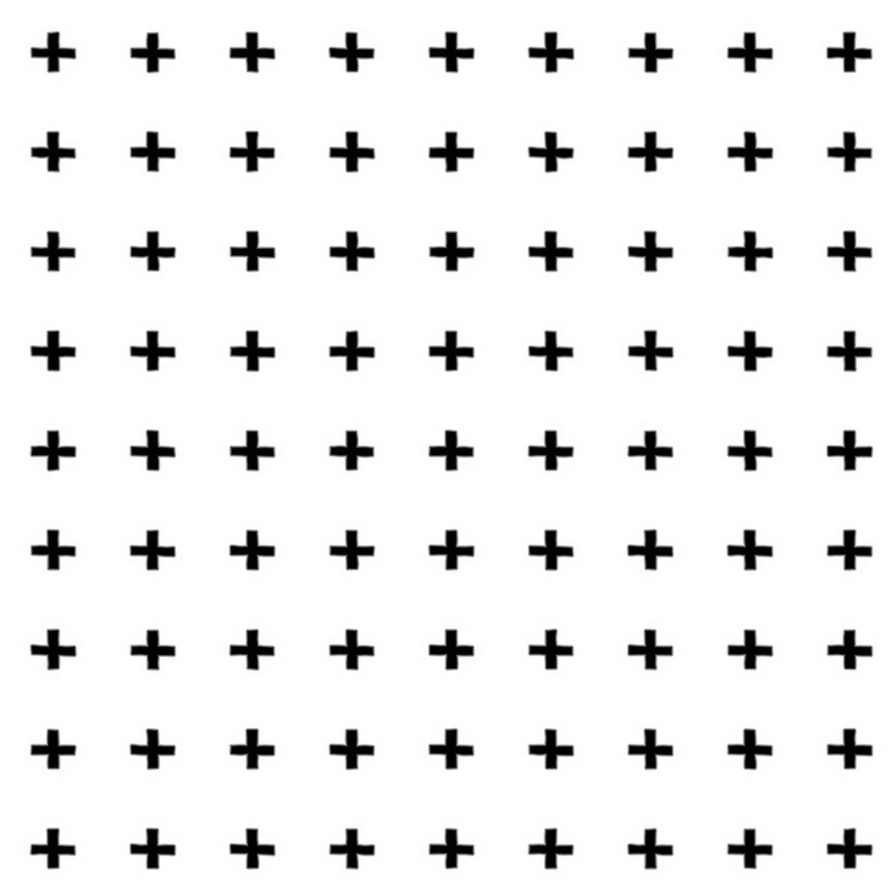
This pattern is drawn by a three.js fragment shader. Its source:

```glsl
varying vec2 vUv;

const float REPEATS = 9.0;                        // crosses across and up
const vec3 PAPER = vec3(1.0);
const vec3 INK = vec3(0.008);

// Lengths below are fractions of one cell
const vec2 CENTER = vec2(0.535, 0.475);
const vec2 BAR_ACROSS = vec2(0.222, 0.049);       // half sizes
const vec2 BAR_UP = vec2(0.057, 0.198);
const float BAR_DROP = 0.010;                     // crossbar sits below the middle
const float TILT = 0.022;                         // crossbar falls to the right
const float LEAN = 0.012;                         // upright leans slightly
const float CORNER = 0.014;
const float SOFTNESS = 0.021;
const float JITTER = 0.003;
const float WOBBLE = 0.010;
const float WOBBLE_GRID = 108.0;                  // noise lattice per canvas

// Faint mottling in the paper around each cross
const float MOTTLE = 0.016;
const float MOTTLE_GRID = 144.0;
const float MOTTLE_REACH = 0.17;

float hash(vec2 p) {
  vec3 q = fract(vec3(p.xyx) * 0.1031);
  q += dot(q, q.yzx + 33.33);
  return fract((q.x + q.y) * q.z);
}

// Value noise whose lattice wraps at the canvas edges
float wrapNoise(vec2 uv, float grid) {
  vec2 p = uv * grid;
  vec2 i = floor(p);
  vec2 f = fract(p);
  f = f * f * (3.0 - 2.0 * f);
  vec2 a = mod(i, grid);
  vec2 b = mod(i + 1.0, grid);
  return mix(mix(hash(a), hash(vec2(b.x, a.y)), f.x),
             mix(hash(vec2(a.x, b.y)), hash(b), f.x), f.y);
}

float roundedBox(vec2 p, vec2 halfSize) {
  vec2 d = abs(p) - halfSize + CORNER;
  return length(max(d, 0.0)) + min(max(d.x, d.y), 0.0) - CORNER;
}

float crossDistance(vec2 p) {
  vec2 across = vec2(p.x, p.y + BAR_DROP + TILT * p.x);
  vec2 up = vec2(p.x + LEAN * p.y, p.y);
  return min(roundedBox(across, BAR_ACROSS), roundedBox(up, BAR_UP));
}

void main() {
  vec2 grid = vUv * REPEATS;
  vec2 cell = mod(floor(grid), REPEATS);
  vec2 jitter = JITTER * (vec2(hash(cell + 17.0), hash(cell + 53.0)) - 0.5);

  // Cross with slightly uneven edges
  float d = crossDistance(fract(grid) - CENTER - jitter);
  float edge = d + WOBBLE * (wrapNoise(vUv, WOBBLE_GRID) - 0.5);
  float ink = 1.0 - smoothstep(-SOFTNESS, SOFTNESS, edge);

  // Paper mottling fades away from the cross
  float halo = 1.0 - smoothstep(0.0, MOTTLE_REACH, d);
  vec3 paper = PAPER - MOTTLE * halo * wrapNoise(vUv, MOTTLE_GRID);

  gl_FragColor = vec4(mix(paper, INK, ink), 1.0);
}
```
